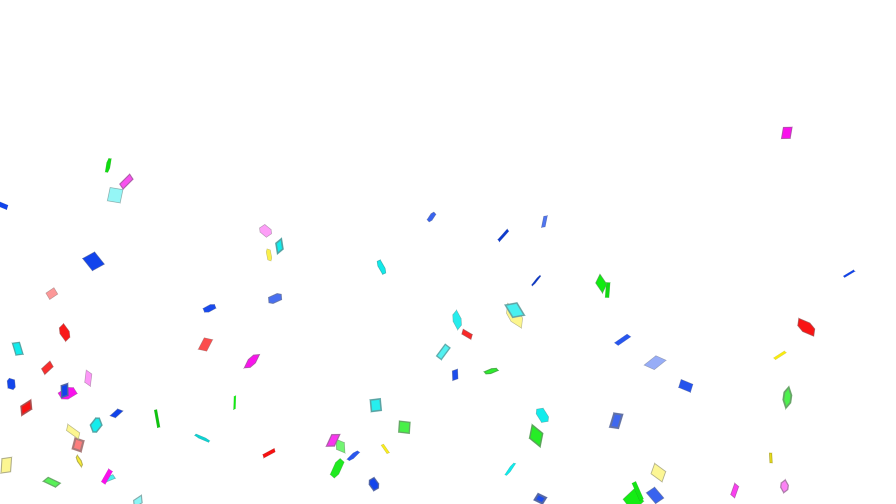
A WebGL 2 fragment shader for this pattern:

```glsl
#version 300 es
precision highp float;
// Sparse confetti falling over white: small tumbling squares in six bright hues.
// Each piece is a hashed, foreshortened parallelogram with a grey rim;
// the scatter thickens toward the bottom and the left.

uniform vec2 u_resolution;
out vec4 fragColor;

const int PIECES = 77;

vec3 random3(float seed) {
    return fract(sin(seed * vec3(12.71, 31.17, 7.47) + vec3(1.3, 4.1, 2.7)) * 43758.5);
}

// Signed distance to a parallelogram with the given half axes.
// A cut below 2 clips the corners, as if a thick piece is seen at an angle.
float parallelogram(vec2 p, vec2 axisU, vec2 axisV, float cut) {
    float area = axisU.x * axisV.y - axisU.y * axisV.x;
    vec2 rowU = vec2(axisV.y, -axisV.x) / area;
    vec2 rowV = vec2(-axisU.y, axisU.x) / area;
    vec2 q = vec2(dot(rowU, p), dot(rowV, p));
    float sides = max((abs(q.x) - 1.0) / length(rowU), (abs(q.y) - 1.0) / length(rowV));
    float corner = (abs(q.x + q.y) - cut) / length(rowU + rowV);
    return max(sides, corner);
}

// One of red, green, yellow, blue, magenta, cyan.
vec3 paperHue(float pick) {
    int bits = 1 + int(pick * 5.999);
    vec3 hue = vec3(bits & 1, (bits >> 1) & 1, (bits >> 2) & 1);
    vec3 base = bits == 4 ? vec3(0.06, 0.25, 0.1) : vec3(0.06);
    return mix(base, vec3(0.93, 0.88, 0.88), hue);
}

void main() {
    vec2 uv = gl_FragCoord.xy / u_resolution.y;
    float aspect = u_resolution.x / u_resolution.y;
    float pixel = 1.0 / u_resolution.y;
    vec3 color = vec3(1.0);

    for (int i = 0; i < PIECES; i++) {
        float id = float(i);
        vec3 place = random3(id + 1.0);
        vec3 pose = random3(id + 101.0);
        vec3 paint = random3(id + 211.0);
        vec3 form = random3(id + 307.0);

        // Scatter: denser low down and to the left, empty near the top.
        float rank = (id + place.y) / float(PIECES);
        vec2 center = vec2(aspect * pow(place.x, 1.35), 0.79 * (1.0 - sqrt(1.0 - rank)));
        vec2 p = uv - center;
        if (dot(p, p) > 0.0025) continue;

        // Tumble: one axis keeps its length, the other is foreshortened.
        float size = mix(0.010, 0.016, place.z) + 0.008 * pow(form.x, 8.0);
        float squash = mix(0.16, 1.0, pose.x);
        float angle = 1.57 + (pose.y - 0.5) * 2.4;
        float across = angle + 1.57 + (pose.z - 0.5) * 1.1;
        vec2 axisU = size * vec2(cos(angle), sin(angle));
        vec2 axisV = size * squash * vec2(cos(across), sin(across));
        float cut = form.y < 0.4 ? 1.35 : 2.0;
        float d = parallelogram(p, axisU, axisV, cut);

        // Paint: facing pieces catch more light, edge-on ones go darker.
        vec3 face = paperHue(paint.x) * mix(0.7, 1.05, smoothstep(0.1, 0.5, squash + paint.z * 0.4));
        face = mix(face, vec3(1.0), 0.6 * paint.y * paint.y * smoothstep(0.2, 0.5, squash));
        vec3 rim = mix(face * 0.75, vec3(0.58), 0.5 * smoothstep(0.2, 0.6, squash));
        float rimWidth = mix(0.0008, 0.0045, form.z * form.z) * smoothstep(0.1, 0.6, squash);

        float inside = smoothstep(0.7 * pixel, -0.7 * pixel, d + rimWidth);
        float cover = smoothstep(0.7 * pixel, -0.7 * pixel, d);
        color = mix(color, mix(rim, face, inside), cover);
    }

    fragColor = vec4(clamp(color, 0.0, 1.0), 1.0);
}
```
